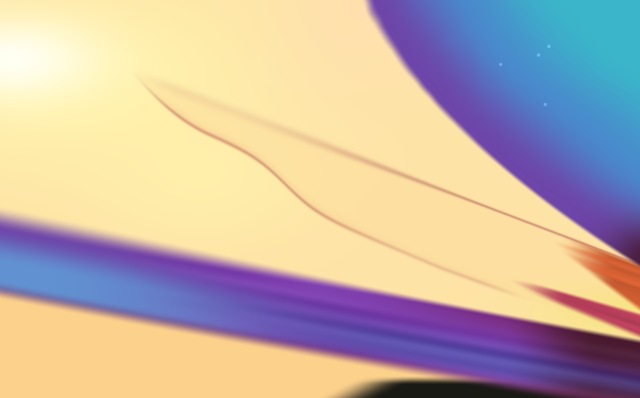
Write a WebGL 2 fragment shader that draws this background.

```glsl
#version 300 es
precision highp float;
// Soft macro of bent film: a warm cream field, a blue lobe at upper right,
// a violet ribbon sweeping along the bottom, two fine creases and red wisps.
// Every part is a curve "depth from the top as a function of x" with a soft mask.
uniform vec2 u_resolution;
out vec4 fragColor;

const vec3 CREAM = vec3(0.995, 0.89, 0.65);
const vec3 YELLOW = vec3(1.0, 0.96, 0.68);
const vec3 PEACH = vec3(0.99, 0.82, 0.55);
const vec3 VIOLET = vec3(0.43, 0.27, 0.66);
const vec3 BLUE = vec3(0.29, 0.53, 0.80);
const vec3 CYAN = vec3(0.23, 0.71, 0.79);
const vec3 MAROON = vec3(0.25, 0.08, 0.14);
const vec3 BLACK = vec3(0.10, 0.10, 0.08);

float hash(vec2 p) {
  vec3 q = fract(vec3(p.xyx) * 0.1031);
  q += dot(q, q.yzx + 33.33);
  return fract((q.x + q.y) * q.z);
}

float noise(vec2 p) {
  vec2 i = floor(p), f = fract(p);
  f = f * f * (3.0 - 2.0 * f);
  return mix(mix(hash(i), hash(i + vec2(1, 0)), f.x),
             mix(hash(i + vec2(0, 1)), hash(i + vec2(1, 1)), f.x), f.y);
}

float glow(vec2 p, vec2 center, vec2 size) {
  vec2 d = (p - center) / size;
  return exp(-dot(d, d));
}

float soft(float d, float width) { return smoothstep(-width, width, d); }

float line(float d, float width) { return exp(-d * d / (width * width)); }

// Curves: depth below the top edge at x
float upperCrease(float x) { return 0.437 + 0.61 * (x - 0.625); }

float lowerCrease(float x) {
  float k = x - 0.446, bend = max(0.33 - x, 0.0);
  return 0.463 + 0.68 * k + 0.045 * tanh(k / 0.05)
       - 5.0 * bend * bend - 0.1 * max(x - 0.69, 0.0);
}

// Cream field with a white flare and yellow sheen
vec3 field(vec2 p) {
  vec3 c = mix(CREAM, YELLOW, 0.9 * glow(p, vec2(0.1, 0.2), vec2(0.32, 0.24)));
  c = mix(c, YELLOW, 0.6 * glow(p, vec2(0.32, 0.45), vec2(0.17, 0.16)));
  c = mix(c, vec3(1.0, 0.87, 0.69), 0.6 * glow(p, vec2(0.55, 0.03), vec2(0.13, 0.25)));
  c = mix(c, vec3(1.0, 1.0, 0.95), glow(p, vec2(0.02, 0.15), vec2(0.13, 0.10)));
  return mix(c, PEACH, soft(p.y - 0.68 - 0.3 * p.x, 0.08));
}

// Fold enclosed by the creases, fading in from the left
vec3 creases(vec3 c, vec2 p) {
  float a = p.y - upperCrease(p.x), b = p.y - lowerCrease(p.x);
  float start = smoothstep(0.2, 0.28, p.x);
  float inside = soft(a, 0.015) * soft(-b, 0.006) * start;
  c = mix(c, vec3(0.99, 0.87, 0.62), 0.6 * inside);
  float sharp = smoothstep(0.35, 0.8, p.x);
  c = mix(c, vec3(0.73, 0.43, 0.38),
          line(a, mix(0.014, 0.0035, sharp)) * mix(0.12, 0.65, sharp) * start);
  float fade = mix(0.6, 0.3, smoothstep(0.45, 0.65, p.x)) * (1.0 - smoothstep(0.75, 0.84, p.x));
  c = mix(c, vec3(0.76, 0.45, 0.38), line(b, 0.0055) * fade * start);
  return mix(c, vec3(0.90, 0.65, 0.45), 0.2 * line(b + 0.008, 0.012) * fade * start);
}

// Wedge between two straight edges that meet near its start
vec3 wisp(vec3 c, vec2 p, vec2 top, vec2 bottom, float start, vec3 tint) {
  float k = p.x - 1.0;
  float streak = noise(vec2(p.x * 5.0, (p.y - 0.55 * p.x) * 90.0));
  float m = soft(p.y - top.x - top.y * k, 0.006) * soft(bottom.x + bottom.y * k - p.y, 0.010);
  m *= smoothstep(start, start + 0.09, p.x + 0.035 * (streak - 0.5));
  return mix(c, tint * (0.9 + 0.2 * streak), m);
}

// Violet ribbon and the black corner under it
vec3 ribbon(vec3 c, vec2 p) {
  float top = 0.547 + p.x * (0.325 - 0.015 * p.x);
  float bottom = 0.737 + p.x * (0.31 - 0.02 * p.x);
  float s = (p.y - top) / (bottom - top);
  float streak = noise(vec2(p.x * 4.0, s * 9.0)) - 0.5;
  float right = smoothstep(0.5, 0.95, p.x);
  c = mix(c, BLACK, soft(p.x - 0.58 + 1.2 * (p.y - 0.97), 0.05) * soft(p.y - 0.955, 0.012));
  vec3 body = mix(VIOLET, vec3(0.47, 0.22, 0.66), smoothstep(0.1, 0.45, p.x));
  float core = smoothstep(0.1, 0.6, s) * (1.0 - smoothstep(0.05, 0.65, p.x));
  body = mix(body, vec3(0.38, 0.57, 0.82), core);
  body = mix(body, vec3(0.30, 0.33, 0.66), 0.75 * line(s - 0.68, 0.25) * smoothstep(0.25, 0.65, p.x));
  body = mix(body, vec3(0.46, 0.12, 0.36), 0.8 * right * (1.0 - smoothstep(0.0, 0.45, s)));
  body = mix(body, MAROON, 0.9 * smoothstep(0.78, 0.94, p.x) * (1.0 - 0.6 * line(s - 0.62, 0.2)));
  body = mix(body, vec3(0.50, 0.18, 0.38), 0.7 * smoothstep(0.82, 1.05, s));
  body += 0.10 * streak * smoothstep(0.15, 0.5, p.x);
  float mask = soft(p.y - top, mix(0.032, 0.008, smoothstep(0.0, 0.8, p.x)));
  return mix(c, body, mask * soft(bottom - p.y, 0.017));
}

// Blue lobe: distance from a parabola, graded violet to cyan, with dust
vec3 lobe(vec3 c, vec2 p, float aspect) {
  float slope = (0.287 + 1.054 * p.y) * aspect;
  float d = (p.x - 0.573 - p.y * (0.287 + 0.527 * p.y)) / sqrt(1.0 + slope * slope);
  d += 0.005 * (noise(p * vec2(45.0, 28.0)) - 0.5) * (1.0 - smoothstep(0.1, 0.4, p.y));
  float tone = d + 0.02 * (noise(p * 7.0) - 0.5);
  vec3 body = mix(VIOLET, BLUE, smoothstep(0.01, 0.14, tone));
  body = mix(body, CYAN, smoothstep(0.11, 0.29, tone));
  body = mix(body, MAROON, 0.85 * glow(p, vec2(1.02, 0.65), vec2(0.07, 0.085)));
  for (int i = 0; i < 8; i++) {
    vec2 spot = vec2(0.62 + 0.3 * hash(vec2(i, 3)), 0.08 + 0.42 * hash(vec2(i, 8)));
    float r = length((p - spot) * vec2(aspect, 1.0));
    body += 0.15 * (1.0 - smoothstep(0.002, 0.006, r));
  }
  return mix(c, body, soft(d, mix(0.010, 0.004, smoothstep(0.0, 0.5, p.y))));
}

void main() {
  vec2 uv = gl_FragCoord.xy / u_resolution;
  vec2 p = vec2(uv.x, 1.0 - uv.y);
  vec3 c = creases(field(p), p);
  c = mix(c, vec3(0.96, 0.90, 0.48), 0.75 * glow(p, vec2(1.0, 0.79), vec2(0.15, 0.07)));
  c = wisp(c, p, vec2(0.668, 0.62), vec2(0.777, 1.2), 0.87, vec3(0.80, 0.36, 0.19));
  c = wisp(c, p, vec2(0.79, 0.455), vec2(0.845, 0.66), 0.79, vec3(0.73, 0.25, 0.36));
  c = ribbon(c, p);
  c = lobe(c, p, u_resolution.x / u_resolution.y);
  fragColor = vec4(clamp(c, 0.0, 1.0), 1.0);
}
```
